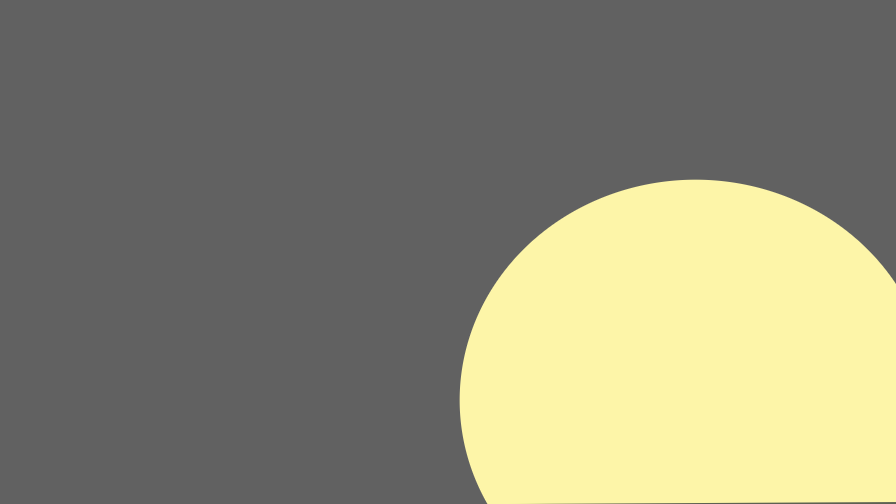
Write a Shadertoy shader that draws this background.

```glsl
// A large pale yellow disc, slightly wider than tall, rises from the lower right
// of a flat grey field. It is an ellipse distance function, cut at the bottom
// by a thin sloping sliver of ground. Lengths are in canvas heights.

// Approximate signed distance to an ellipse, accurate near its edge
float ellipseDistance(vec2 p, vec2 radii) {
    float k = length(p / radii);
    return (k - 1.0) * k / max(length(p / (radii * radii)), 1e-4);
}

// Coverage of the inside of a shape, softened over one pixel
float coverage(float dist) {
    return clamp(0.5 - dist * iResolution.y, 0.0, 1.0);
}

void mainImage(out vec4 fragColor, in vec2 fragCoord) {
    // Stretch x to a 16:9 frame so the layout holds at any size
    vec2 p = fragCoord / iResolution.xy * vec2(16.0 / 9.0, 1.0);

    // Grey field and yellow disc
    vec3 color = vec3(0.38);
    float disc = ellipseDistance(p - vec2(1.380, 0.206), vec2(0.468, 0.4375));
    color = mix(color, vec3(0.992, 0.961, 0.659), coverage(disc));

    // Thin dark sliver, growing towards the right corner
    float ground = p.y - 0.005 * (p.x - 1.0);
    float sliver = coverage(ground) * smoothstep(0.98, 1.1, p.x);
    color = mix(color, vec3(0.36, 0.38, 0.32), sliver);

    fragColor = vec4(color, 1.0);
}
```
